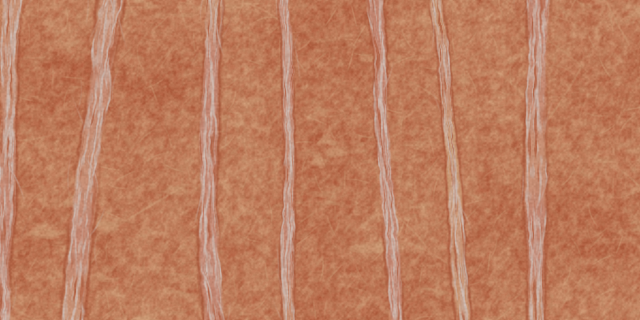
This texture is drawn by a WebGL 1 fragment shader. Its source:

```glsl
precision highp float;
// Mottled terracotta fibre sheet crossed by seven irregular, near-vertical strands.
// Layered value noise gives the ground, hashed cells scatter fine curved hairs,
// and each strand is a bent, frayed band of tissue with pale threads and dark rims.
uniform vec2 u_resolution;

const int STRANDS = 7;
const int THREADS = 5;
const vec3 RUST = vec3(0.690, 0.365, 0.245);
const vec3 CLAY = vec3(0.785, 0.565, 0.425);
const vec3 STRAW = vec3(0.800, 0.620, 0.470);
const vec3 PINK = vec3(0.765, 0.530, 0.460);
const vec3 PALE = vec3(0.800, 0.725, 0.690);

float hash(vec2 p) {
  vec3 q = fract(vec3(p.xyx) * 0.1031);
  q += dot(q, q.yzx + 33.33);
  return fract((q.x + q.y) * q.z);
}

float noise(vec2 p) {
  vec2 i = floor(p), f = fract(p);
  f = f * f * (3.0 - 2.0 * f);
  float low = mix(hash(i), hash(i + vec2(1.0, 0.0)), f.x);
  float high = mix(hash(i + vec2(0.0, 1.0)), hash(i + 1.0), f.x);
  return mix(low, high, f.y);
}

float fbm(vec2 p) {
  float sum = 0.0, gain = 0.5;
  for (int i = 0; i < 4; i++) {
    sum += gain * noise(p);
    p = mat2(1.6, 1.2, -1.2, 1.6) * p + 7.3;
    gain *= 0.5;
  }
  return sum / 0.9375;
}

float line(float d, float halfWidth, float blur) {
  return 1.0 - smoothstep(max(halfWidth - blur, 0.0), halfWidth + blur, abs(d));
}

// Curved hairs, one per unit cell, turned about a main angle.
float hairs(vec2 p, float angle, float spread, float halfWidth, float blur) {
  float cover = 0.0;
  for (int j = -1; j <= 1; j++) {
    for (int i = -1; i <= 1; i++) {
      vec2 cell = floor(p) + vec2(float(i), float(j));
      float a = angle + spread * (hash(cell + 3.7) - 0.5);
      vec2 dir = vec2(cos(a), sin(a));
      vec2 d = p - cell - vec2(hash(cell + 11.3), hash(cell + 23.9));
      float along = dot(d, dir);
      float bend = (hash(cell + 41.1) - 0.5) * 0.6;
      float across = dot(d, vec2(-dir.y, dir.x)) + bend * along * along;
      float fade = 1.0 - smoothstep(0.25, 0.95, abs(along));
      float strength = hash(cell + 57.7);
      cover = max(cover, line(across, halfWidth, blur) * fade * strength * strength);
    }
  }
  return cover;
}

vec3 ground(vec2 p, float px) {
  float blotch = fbm(p * 4.0 + 2.0);
  float mottle = fbm(p * 44.0 + 9.0);
  vec2 slant = mat2(0.8, 0.6, -0.6, 0.8) * p;
  float grain = noise(slant * vec2(125.0, 75.0)) - 0.5;
  float tone = 0.50 + 0.65 * (blotch - 0.5) + 0.95 * (mottle - 0.5) + 0.42 * grain;
  vec3 col = mix(RUST, CLAY, clamp(tone, 0.0, 1.1));
  float fine = hairs(p * 19.0, 0.9, 2.6, 0.035, px * 19.0);
  float coarse = hairs(p * 6.0 + 4.0, 0.4, 6.0, 0.018, px * 6.0);
  col = mix(col, STRAW, 0.42 * fine + 0.5 * coarse * smoothstep(0.35, 0.6, blotch));
  float fleck = smoothstep(0.64, 0.85, fbm(p * vec2(9.0, 22.0) + 31.0));
  return mix(col, STRAW, 0.6 * fleck);
}

// Shape holds centre, lean, bend and half width; warmth shifts pink to straw.
vec3 addStrand(vec3 col, vec2 p, vec4 shape, float warmth, float seed, float stray, float px) {
  float t = 2.0 * p.y - 1.0;
  float centre = shape.x + t * (shape.y + t * shape.z);
  centre += 0.012 * (noise(vec2(p.y * 6.0, seed)) - 0.5);
  float halfWidth = shape.w * mix(0.75, 1.15, noise(vec2(p.y * 5.0, seed + 20.0)));
  float s = (p.x - centre) / halfWidth;
  s += 0.006 / halfWidth * (noise(p * vec2(70.0, 45.0) + seed) - 0.5);
  float blur = px / halfWidth;

  // Shaded rims, then the translucent body.
  float rim = line(abs(s) - 1.12, 0.0035 / halfWidth, blur + 0.1);
  float shade = noise(vec2(p.y * 5.0 + 9.0 * sign(s), seed));
  col = mix(col, RUST * 0.97, 0.85 * rim * smoothstep(0.1, 0.7, shade));
  float body = 1.0 - smoothstep(0.72, 1.05 + blur, abs(s));
  float streak = noise(vec2(s * 3.5 + seed * 13.0, p.y * 11.0));
  float sheen = noise(vec2(s * 5.0 + seed * 17.0, p.y * 26.0));
  float tint = warmth + 0.9 * (noise(vec2(p.y * 4.0, seed + 40.0)) - 0.5);
  vec3 tissue = mix(PINK, STRAW, clamp(tint, 0.0, 1.0));
  tissue = mix(tissue, PALE, 0.7 * smoothstep(0.4, 0.9, sheen));
  col = mix(col, tissue, 0.82 * body);
  col = mix(col, RUST, 0.75 * body * smoothstep(0.6, 0.9, streak));

  // Broken pale threads wandering within the body.
  for (int k = 0; k < THREADS; k++) {
    float id = float(k) + seed * 7.0;
    float lane = (float(k) + 0.5) / float(THREADS) * 1.8 - 0.9;
    lane += 0.8 * (noise(vec2(p.y * 7.0, id + 60.0)) - 0.5);
    float strength = smoothstep(0.25, 0.75, noise(vec2(p.y * 13.0, id + 90.0)));
    strength *= 0.4 + 0.6 * noise(p * vec2(90.0, 70.0));
    col = mix(col, PALE, strength * line(s - lane, 0.0032 / halfWidth, blur));
  }
  return mix(col, PALE, 0.8 * stray * exp(-0.4 * s * s));
}

void main() {
  float px = 1.0 / u_resolution.y;
  vec2 p = gl_FragCoord.xy * px;
  vec4 strands[STRANDS];
  strands[0] = vec4(0.021, 0.014, -0.004, 0.026);
  strands[1] = vec4(0.275, 0.064, 0.010, 0.038);
  strands[2] = vec4(0.652, 0.001, 0.016, 0.027);
  strands[3] = vec4(0.901, -0.005, -0.005, 0.018);
  strands[4] = vec4(1.208, -0.035, -0.001, 0.023);
  strands[5] = vec4(1.408, -0.038, -0.003, 0.022);
  strands[6] = vec4(1.672, 0.005, 0.007, 0.031);

  vec3 col = ground(p, px);
  float stray = hairs(p * vec2(17.0, 13.0) + 5.0, 1.57, 1.2, 0.04, px * 15.0);
  for (int i = 0; i < STRANDS; i++) {
    float warmth = i == 5 ? 0.75 : 0.15;
    col = addStrand(col, p, strands[i], warmth, float(i) + 1.0, stray, px);
  }
  col += 0.06 * (noise(p * 170.0) - 0.5);
  gl_FragColor = vec4(col, 1.0);
}
```
